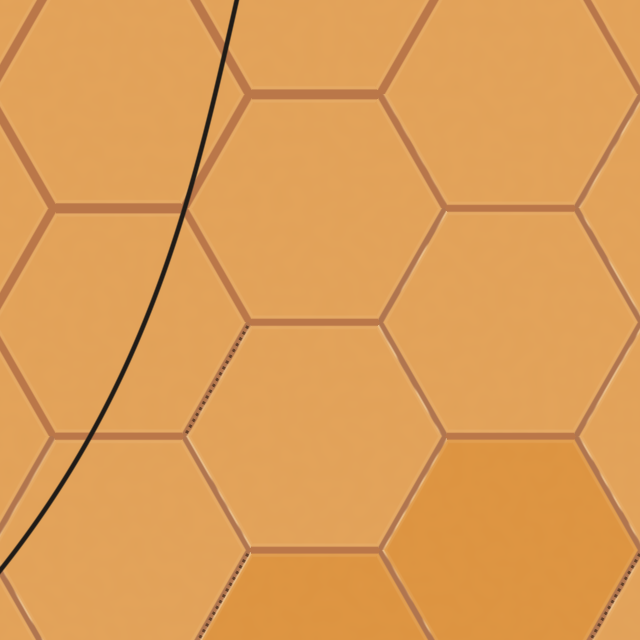
Reproduce this pattern procedurally as a three.js fragment shader.

```glsl
// Honeycomb of large flat-topped amber cells with brown walls, crossed by a thin dark curve.
// The two nearest cell centres give each wall's position and direction; walls thin out and
// gain pale, broken fringes towards the lower right, with gradient noise varying the wear.
varying vec2 vUv;

const float PI = 3.14159265;
const float PITCH = 0.3561;                  // height of one cell
const float STRETCH = 1.007;                 // slight horizontal squeeze of the grid
const float SOFT = 0.0016;                   // edge softness
const vec2 ORIGIN = vec2(0.4915, 0.6745);    // centre of cell (0, 0)

const vec3 HONEY = vec3(0.887, 0.637, 0.352);
const vec3 AMBER = vec3(0.868, 0.583, 0.258);
const vec3 WALL = vec3(0.730, 0.465, 0.285);
const vec3 WORN_WALL = vec3(0.690, 0.460, 0.310);
const vec3 PALE = vec3(0.945, 0.800, 0.600);
const vec3 STITCH = vec3(0.300, 0.190, 0.120);
const vec3 INK = vec3(0.120, 0.105, 0.090);

vec2 gradientAt(vec2 cell) {
  float h = fract(sin(dot(cell, vec2(127.1, 311.7))) * 43758.5);
  return vec2(cos(2.0 * PI * h), sin(2.0 * PI * h));
}

float gradientNoise(vec2 p) {
  vec2 i = floor(p), f = fract(p);
  vec2 u = f * f * f * (f * (f * 6.0 - 15.0) + 10.0);
  float a = dot(gradientAt(i), f);
  float b = dot(gradientAt(i + vec2(1.0, 0.0)), f - vec2(1.0, 0.0));
  float c = dot(gradientAt(i + vec2(0.0, 1.0)), f - vec2(0.0, 1.0));
  float d = dot(gradientAt(i + vec2(1.0, 1.0)), f - vec2(1.0, 1.0));
  return mix(mix(a, b, u.x), mix(c, d, u.x), u.y);
}

// Coverage of a soft stroke at a distance from its centre line.
float stroke(float dist, float halfWidth) {
  return 1.0 - smoothstep(halfWidth - SOFT, halfWidth + SOFT, abs(dist));
}

vec2 cellCentre(vec2 id) {
  return PITCH * vec2(id.x * 0.8660254, id.y + 0.5 * mod(id.x, 2.0));
}

// Finds the nearest cell's id and the centres of the two nearest cells.
void nearestCells(vec2 p, out vec2 id, out vec2 first, out vec2 second) {
  float column = floor(p.x / (PITCH * 0.8660254) + 0.5);
  float best = 1e3, next = 1e3;
  for (int i = -1; i <= 1; i++) {
    float x = column + float(i);
    float row = floor(p.y / PITCH - 0.5 * mod(x, 2.0) + 0.5);
    for (int j = -1; j <= 1; j++) {
      vec2 candidate = vec2(x, row + float(j));
      vec2 centre = cellCentre(candidate);
      float d = dot(p - centre, p - centre);
      if (d < best) {
        next = best; second = first;
        best = d; first = centre; id = candidate;
      } else if (d < next) {
        next = d; second = centre;
      }
    }
  }
}

// Two neighbouring cells near the bottom are darker.
vec3 cellColour(vec2 id) {
  float filled = step(abs(id.y + 2.0), 0.1) * step(abs(id.x - 0.5), 0.6);
  return mix(HONEY, AMBER, filled);
}

vec3 drawWall(vec3 colour, vec2 p, vec2 first, vec2 second) {
  vec2 middle = 0.5 * (first + second);
  vec2 normal = normalize(second - first);
  normal *= normal.x < -0.1 ? -1.0 : 1.0;
  float across = dot(p - middle, normal);
  float along = dot(p - middle, vec2(-normal.y, normal.x));

  // Age grows from upper left to lower right; only slanted walls fray.
  vec2 place = middle + ORIGIN;
  float slanted = step(0.1, abs(normal.x));
  float age = 0.4 * place.x + 0.6 * (1.0 - place.y);
  float wear = slanted * smoothstep(0.33, 0.55, age + 0.12 * gradientNoise(place * 9.0));
  float halfWidth = mix(0.0082, 0.0054, smoothstep(0.2, 0.55, age)) * mix(1.0, 0.84, slanted);
  float side = gradientNoise(place * 7.0) + 0.2 < 0.0 ? -1.0 : 1.0;

  // Faint halo, wall, then a thin broken fringe on one side.
  float breaks = smoothstep(-0.3, 0.25, gradientNoise(vec2(along * 32.0, place.x * 20.0 + place.y * 13.0)));
  colour = mix(colour, PALE, 0.16 * stroke(across, halfWidth + 0.005));
  colour = mix(colour, mix(WALL, WORN_WALL, wear), stroke(across, halfWidth));
  colour = mix(colour, PALE, 0.8 * wear * breaks * stroke(across - side * halfWidth, 0.0014));

  // Some low, rising walls carry a row of dark stitches.
  float alternate = 1.0 - mod(floor((place.x - 0.185) / 0.306), 2.0);
  float stitched = slanted * step(normal.y, -0.1) * alternate * step(place.y + 0.2 * place.x, 0.5);
  float dots = smoothstep(-0.2, 0.6, cos(2.0 * PI * along / 0.0105));
  return mix(colour, STITCH, 0.8 * stitched * dots * stroke(across - 0.001, 0.0022));
}

// Signed distance to a curve sweeping down and left from the top edge.
float sweepDistance(vec2 uv) {
  float t = 1.0 - uv.y;
  float x = 0.37 - 0.225 * t - 0.239 * t * t * t;
  float slope = 0.225 + 0.717 * t * t;
  return (uv.x - x) / sqrt(1.0 + slope * slope);
}

void main() {
  vec2 p = (vUv - ORIGIN) * vec2(STRETCH, 1.0);
  vec2 id = vec2(0.0), first = vec2(0.0), second = vec2(0.0);
  nearestCells(p, id, first, second);
  vec3 colour = cellColour(id) + 0.006 * gradientNoise(vUv * 40.0);
  colour = drawWall(colour, p, first, second);
  colour = mix(colour, INK, stroke(sweepDistance(vUv), 0.0036));
  gl_FragColor = vec4(colour, 1.0);
}
```
